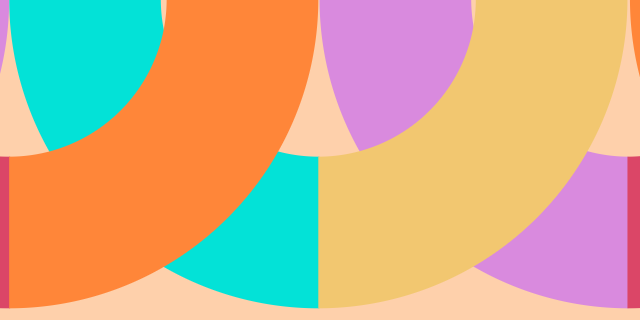
Reproduce this pattern procedurally as a WebGL 2 fragment shader.

```glsl
#version 300 es
precision highp float;
// Row of overlapping quarter rings hanging from the top edge, in flat bright colours.

uniform vec2 u_resolution;
out vec4 fragColor;

// Colours
const vec3 PEACH   = vec3(0.995, 0.816, 0.670);
const vec3 ORANGE  = vec3(1.000, 0.525, 0.225);
const vec3 SAND    = vec3(0.950, 0.780, 0.440);
const vec3 ORCHID  = vec3(0.850, 0.540, 0.870);
const vec3 CYAN    = vec3(0.010, 0.885, 0.845);
const vec3 CRIMSON = vec3(0.860, 0.275, 0.405);

// Layout, in units of the canvas height
const float FIRST_SEAM   = 0.0286;
const float CELL_WIDTH   = 0.9661;
const float BACK_PITCH   = 0.9700; // back rings sit slightly wider apart
const float CENTRE_Y     = 1.0026;
const float INNER_RADIUS = 0.4922;
const float OUTER_RADIUS = 0.9661;

// Coverage of a shape from its signed distance
float cover(float dist, float pixel) {
    return clamp(0.5 - dist / pixel, 0.0, 1.0);
}

// Signed distance to a full ring
float ringDistance(vec2 p, vec2 centre, float inner, float outer) {
    float r = length(p - centre);
    return max(inner - r, r - outer);
}

// Paints one ring, clipped by the mask of its cell
vec3 paintRing(vec3 base, vec3 ink, vec2 p, float centreX, float mask, float pixel) {
    float d = ringDistance(p, vec2(centreX, CENTRE_Y), INNER_RADIUS, OUTER_RADIUS);
    return mix(base, ink, cover(d, pixel) * mask);
}

void main() {
    vec2 p = gl_FragCoord.xy / u_resolution.y;
    float pixel = 1.0 / u_resolution.y;

    // Ring colours by cell, from left to right
    vec3 backInks[4]  = vec3[4](CRIMSON, CYAN, ORCHID, ORANGE);
    vec3 frontInks[4] = vec3[4](ORCHID, ORANGE, SAND, CRIMSON);

    vec3 colour = PEACH;
    for (int i = 0; i < 4; i++) {
        float cell = float(i - 1);
        float seam = FIRST_SEAM + cell * CELL_WIDTH;

        // Each cell runs a pixel past its end, so the next one covers the seam
        float mask = cover(seam - p.x, pixel)
                   * cover(p.x - seam - CELL_WIDTH - pixel, pixel);

        // The back ring is centred on the right corner, the front on the left
        float backX = FIRST_SEAM + CELL_WIDTH + cell * BACK_PITCH;
        colour = paintRing(colour, backInks[i], p, backX, mask, pixel);
        colour = paintRing(colour, frontInks[i], p, seam, mask, pixel);
    }
    fragColor = vec4(colour, 1.0);
}
```
